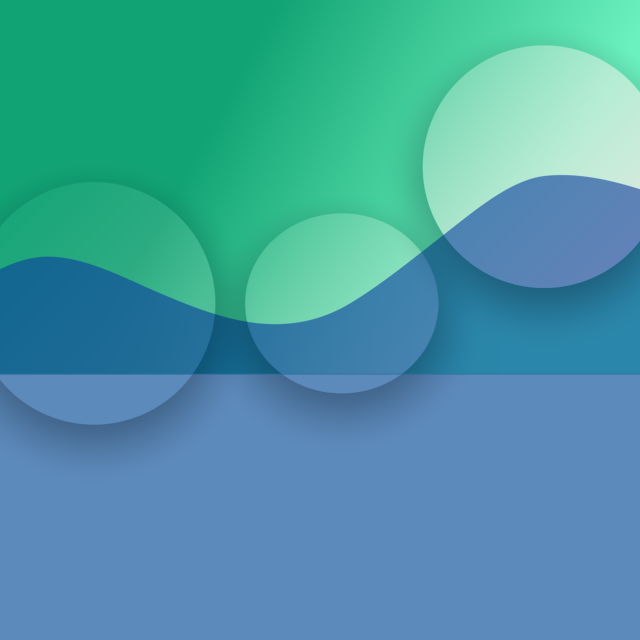
Reproduce this background procedurally as a three.js fragment shader.

```glsl
// Translucent discs float over a green sky, a blue rolling wave and a flat floor.
// The wave is a chain of cubic Hermite spans; each disc is an ellipse distance
// with a soft drop shadow and a diagonal tint, composited in order.
varying vec2 vUv;

#define EDGE 0.0013
#define FLOOR_Y 0.4154
#define SHADOW_DROP 0.027
#define SHADOW_BLUR 0.068
#define SHADOW_ALPHA 0.38
#define WAVE_TINT_GAIN 1.2

const vec3 SKY_DEEP = vec3(0.07, 0.64, 0.455);
const vec3 SKY_MID = vec3(0.235, 0.78, 0.585);
const vec3 SKY_BRIGHT = vec3(0.42, 0.945, 0.75);
const vec3 WAVE_LEFT = vec3(0.05, 0.395, 0.555);
const vec3 WAVE_RIGHT = vec3(0.165, 0.525, 0.665);
const vec3 FLOOR_BLUE = vec3(0.36, 0.54, 0.73);
const vec3 SEAM_BLUE = vec3(0.17, 0.42, 0.63);
const vec3 SKY_TINT = vec3(0.95, 0.91, 0.9);
const vec3 WAVE_TINT = vec3(0.38, 0.51, 0.72);
const vec3 SHADOW_COLOR = vec3(0.02, 0.06, 0.12);

// Coverage of the inside (negative side) of a distance
float coverage(float d) {
  return 1.0 - smoothstep(-EDGE, EDGE, d);
}

// Cubic span between two knots, each holding x, height and slope
float hermiteSpan(float x, vec3 a, vec3 b) {
  float w = b.x - a.x;
  float t = clamp((x - a.x) / w, 0.0, 1.0);
  float s = 1.0 - t;
  return a.y * s * s * (1.0 + 2.0 * t) + b.y * t * t * (3.0 - 2.0 * t)
       + w * s * t * (a.z * s - b.z * t);
}

// Height of the wave crest
float waveHeight(float x) {
  vec3 leftEnd = vec3(0.0, 0.5794, 0.48);
  vec3 leftCrest = vec3(0.0742, 0.599, 0.0);
  vec3 descent = vec3(0.2474, 0.543, -0.43);
  vec3 trough = vec3(0.4297, 0.4935, 0.0);
  vec3 rise = vec3(0.547, 0.526, 0.6);
  vec3 climb = vec3(0.6927, 0.6328, 0.78);
  vec3 rightCrest = vec3(0.853, 0.7253, 0.1);
  vec3 rightEnd = vec3(1.0, 0.7044, -0.31);
  if (x < leftCrest.x) return hermiteSpan(x, leftEnd, leftCrest);
  if (x < descent.x) return hermiteSpan(x, leftCrest, descent);
  if (x < trough.x) return hermiteSpan(x, descent, trough);
  if (x < rise.x) return hermiteSpan(x, trough, rise);
  if (x < climb.x) return hermiteSpan(x, rise, climb);
  if (x < rightCrest.x) return hermiteSpan(x, climb, rightCrest);
  return hermiteSpan(x, rightCrest, rightEnd);
}

// Slanted three-stop sky gradient
vec3 skyColor(vec2 p) {
  float s = dot(p - vec2(0.423, 0.974), vec2(0.88, -0.47));
  vec3 c = mix(SKY_DEEP, SKY_MID, clamp(s / 0.22, 0.0, 1.0));
  return mix(c, SKY_BRIGHT, clamp((s - 0.22) / 0.3, 0.0, 1.0));
}

// Approximate signed distance to an upright ellipse
float ellipseDistance(vec2 p, vec2 radius) {
  return (length(p / radius) - 1.0) * min(radius.x, radius.y);
}

// Shadow outside the disc, then a tint growing toward the lower right
vec3 addDisc(vec3 color, vec2 p, vec2 radius, vec2 alphaRange, vec4 tint) {
  float inside = coverage(ellipseDistance(p, radius));
  float shadowDist = ellipseDistance(p + vec2(0.0, SHADOW_DROP), radius);
  float shade = 1.0 - smoothstep(-SHADOW_BLUR, SHADOW_BLUR, shadowDist);
  color = mix(color, SHADOW_COLOR, shade * SHADOW_ALPHA * (1.0 - inside));
  float diagonal = 0.5 + 0.5 * dot(p / radius, vec2(0.7, -0.7));
  float alpha = mix(alphaRange.x, alphaRange.y, clamp(diagonal, 0.0, 1.0));
  return mix(color, tint.rgb, inside * min(alpha * tint.a, 1.0));
}

void main() {
  vec2 p = vUv;

  // Sky, wave and floor
  float wave = coverage(p.y - waveHeight(p.x));
  float ground = coverage(p.y - FLOOR_Y);
  vec3 waveColor = mix(WAVE_LEFT, WAVE_RIGHT, smoothstep(0.15, 0.8, p.x));
  vec3 color = mix(skyColor(p), waveColor, wave);
  color = mix(color, FLOOR_BLUE, ground);

  // Tint color and strength of whichever layer lies under a disc
  vec4 tint = mix(vec4(SKY_TINT, 1.0), vec4(WAVE_TINT, WAVE_TINT_GAIN), wave);
  tint = mix(tint, vec4(FLOOR_BLUE, 1.0), ground);

  // Left, middle and right discs
  color = addDisc(color, p - vec2(0.147, 0.526), vec2(0.1895), vec2(0.03, 0.21), tint);
  color = addDisc(color, p - vec2(0.534, 0.526), vec2(0.151, 0.1406), vec2(0.15, 0.45), tint);
  color = addDisc(color, p - vec2(0.850, 0.7396), vec2(0.1895), vec2(0.3, 0.85), tint);

  // Thin seam where the wave meets the floor
  float seam = 1.0 - smoothstep(0.0, 0.0018, abs(p.y - FLOOR_Y));
  color = mix(color, SEAM_BLUE, 0.6 * seam);

  gl_FragColor = vec4(color, 1.0);
}
```
